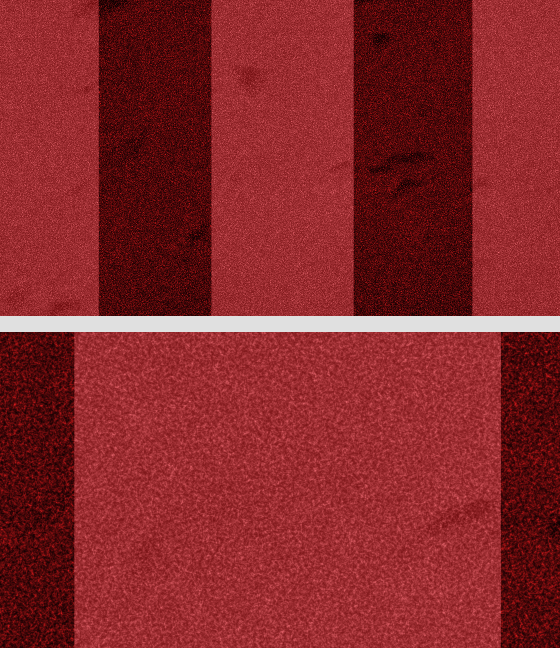
Top: the whole. Bottom: its middle third, enlarged.
This pattern is drawn by a Shadertoy shader. Its source:

```glsl
// Broad vertical stripes of pale and deep red on grainy, lightly creased paper.
#define PERIOD      0.4606                  // stripe spacing, in canvas widths
#define FIRST       0.2770                  // centre of the first dark stripe
#define HALF_WIDTH  0.1006                  // half width of that stripe
#define WIDENING    0.0055                  // added half width on the next one
#define PALE        vec3(0.610, 0.176, 0.192)
#define DEEP        vec3(0.294, 0.030, 0.036)
#define PALE_GRAIN  vec3(0.059, 0.044, 0.047)
#define DEEP_GRAIN  vec3(0.113, 0.014, 0.014)
#define GRAIN_SCALE 215.0                   // grains per canvas height
#define CREASE      1.5                     // strength of folds and smudges
#define MOTTLE      0.5                     // strength of broad fading

// Pseudo-random unit vector for a lattice cell
vec2 gradientAt(ivec2 cell) {
    uint h = uint(cell.x) * 1597334677u ^ uint(cell.y) * 3812015801u;
    h = (h ^ (h >> 15)) * 2246822519u;
    h = (h ^ (h >> 13)) * 3266489917u;
    float angle = float((h ^ (h >> 16)) & 65535u) * 6.2831853 / 65536.0;
    return vec2(cos(angle), sin(angle));
}

float gradientNoise(vec2 p) {
    vec2 base = floor(p), f = p - base;
    ivec2 cell = ivec2(base);
    vec2 u = f * f * f * (f * (f * 6.0 - 15.0) + 10.0);
    float a = dot(gradientAt(cell), f);
    float b = dot(gradientAt(cell + ivec2(1, 0)), f - vec2(1, 0));
    float c = dot(gradientAt(cell + ivec2(0, 1)), f - vec2(0, 1));
    float d = dot(gradientAt(cell + ivec2(1, 1)), f - vec2(1, 1));
    return mix(mix(a, b, u.x), mix(c, d, u.x), u.y);
}

mat2 rotation(float a) {
    float c = cos(a), s = sin(a);
    return mat2(c, s, -s, c);
}

float fbm(vec2 p) {
    float sum = 0.0, amplitude = 0.6;
    for (int i = 0; i < 4; i++) {
        sum += amplitude * gradientNoise(p);
        p = rotation(0.65) * p * 2.03 + 7.3;
        amplitude *= 0.5;
    }
    return sum;
}

// Coverage of the dark stripes across the canvas
float stripes(float x, float pixel) {
    float cover = 0.0;
    for (int i = 0; i < 2; i++) {
        float n = float(i);
        float dist = abs(x - FIRST - n * PERIOD) - HALF_WIDTH - n * WIDENING;
        cover = max(cover, 1.0 - smoothstep(-0.6 * pixel, 0.6 * pixel, dist));
    }
    return cover;
}

// Speckle with a spread of about one, skewed to sparse bright grains
float speckle(vec2 p) {
    float clump = fbm(p * 38.0 + 4.2);
    float coarse = gradientNoise(rotation(0.5) * p * GRAIN_SCALE);
    float fine = gradientNoise(rotation(1.1) * p * GRAIN_SCALE * 1.73 + 31.7);
    float dust = gradientNoise(rotation(0.8) * p * GRAIN_SCALE * 2.9 + 57.1);
    float grain = 0.9 * clump + 2.3 * coarse + 2.7 * fine + 2.1 * dust;
    return grain + 0.12 * (grain * grain - 1.0);
}

// Slanted folds: x is the dark smudge, y the thin raised ridge
vec2 creases(vec2 p) {
    vec2 q = rotation(-0.45) * p;
    q += 0.10 * vec2(fbm(p * 4.0), fbm(p * 4.0 + 19.0));
    float fold = fbm(q * vec2(3.2, 8.5) + 3.1);
    float patchy = smoothstep(-0.06, 0.16, fbm(p * 3.2 + 11.4));
    float smudge = smoothstep(0.12, 0.36, fold) * patchy;
    float ridge = (1.0 - smoothstep(0.0, 0.03, abs(fold - 0.08))) * patchy;
    return vec2(smudge, ridge);
}

void mainImage(out vec4 fragColor, in vec2 fragCoord) {
    vec2 p = fragCoord / iResolution.y;
    vec2 uv = fragCoord / iResolution.xy;
    float dark = stripes(uv.x, 1.0 / iResolution.x);

    // Paper tone: broad fading, folds, and slightly dimmer lower corners
    vec2 fold = creases(p);
    float tone = MOTTLE * fbm(p * 2.3 + 5.7);
    tone += CREASE * (0.35 * fold.y - 0.9 * fold.x);
    tone += 0.25 * (uv.y - 0.5) - 0.5 * dot(uv - 0.5, uv - 0.5) + 0.18;

    // Ink, shifted by speckle and wear
    float shift = speckle(p) + tone;
    vec3 pale = PALE + PALE_GRAIN * shift;
    vec3 deep = max(DEEP + DEEP_GRAIN * shift, vec3(0.06, 0.006, 0.008));
    fragColor = vec4(clamp(mix(pale, deep, dark), 0.0, 1.0), 1.0);
}
```
